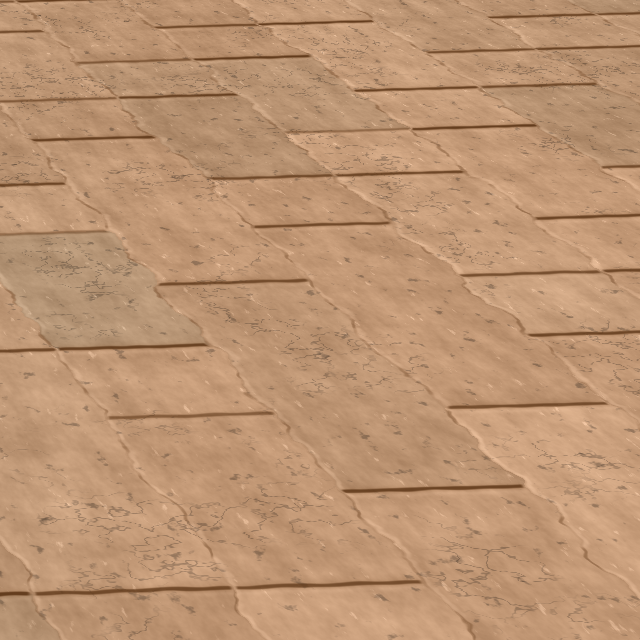
Write a Shadertoy shader that draws this texture.

```glsl
// Sandstone paving in perspective: diagonal courses of slabs with staggered dark joints.

float hash(vec2 p) {
    return fract(sin(dot(p, vec2(127.1, 311.7))) * 43758.5);
}

vec2 gradient(vec2 cell) {
    float angle = 6.2832 * hash(cell);
    return vec2(cos(angle), sin(angle));
}

float noise(vec2 p) {
    vec2 i = floor(p), f = p - i;
    vec2 s = f * f * f * (f * (f * 6.0 - 15.0) + 10.0);
    vec2 e = vec2(0.0, 1.0);
    return mix(
        mix(dot(gradient(i), f), dot(gradient(i + e.yx), f - e.yx), s.x),
        mix(dot(gradient(i + e.xy), f - e.xy), dot(gradient(i + e.yy), f - e.yy), s.x),
        s.y);
}

float fbm(vec2 p) {
    float sum = 0.0, amp = 1.0;
    for (int k = 0; k < 4; k++) {
        sum += amp * noise(p);
        p = mat2(1.6, 1.2, -1.2, 1.6) * p + 7.3;
        amp *= 0.55;
    }
    return sum;
}

// Depth of the joint at the lower side of a cell: every third row, stepping
// up one row per course, with extra cuts farther away.
float jointStrength(float course, float row) {
    float slot = mod(row - max(course, -1.0), 3.0);
    bool stair = slot == 1.0;
    bool extra = course < 0.0 ? course == -1.0 && slot == 0.0
                              : slot == 2.0 && row + course > 5.0;
    float wear = hash(vec2(course, row) + 3.7);
    return stair ? mix(0.7, 1.0, wear) : extra ? mix(0.4, 0.95, wear) : 0.0;
}

void mainImage(out vec4 fragColor, in vec2 fragCoord) {
    vec2 uv = fragCoord / iResolution.xy;
    float px = 1.0 / iResolution.y;

    // Ground plane: x counts courses, y counts rows away from the viewer
    float depth = 2.074 - uv.y + 0.03 * uv.x;
    vec2 ground = vec2(((uv.x + 1.081) / depth - 0.87) / 0.153, 25.63 / depth - 12.795);
    vec2 bent = ground + vec2(0.09 * fbm(ground * vec2(1.5, 2.0)),
                              0.025 * noise(ground * vec2(3.0, 1.0)));
    float course = floor(bent.x);

    // Walk down to the joint that starts this slab
    float start = floor(bent.y);
    for (int k = 0; k < 3; k++) {
        if (jointStrength(course, start) > 0.0) break;
        start -= 1.0;
    }
    vec2 slab = vec2(course, start);
    float tint = hash(slab + 11.3);
    vec2 stone = ground + 9.0 * tint;

    // Bedding streaks along the courses, blotches and fine grain
    float streak = fbm(stone * vec2(6.0, 1.3));
    float blotch = fbm(stone * vec2(2.2, 2.8) + 4.0);
    float grain = fbm(ground * vec2(24.0, 12.0));
    float tone = 0.62 + 0.36 * (tint - 0.5) + 0.34 * streak + 0.28 * blotch + 0.17 * grain;
    tone += 0.14 * (1.0 - smoothstep(0.0, 0.5, length(uv - vec2(0.65, 0.45)))) - 0.05;
    vec3 col = mix(vec3(0.66, 0.50, 0.37), vec3(0.84, 0.67, 0.53), clamp(tone, -0.15, 1.15));

    // Grey-green or rosy cast, differing per slab
    float grey = smoothstep(0.55, 1.0, hash(slab + 5.1)) * 0.4;
    grey += 0.25 * smoothstep(0.35, 0.0, uv.x) + 0.3 * smoothstep(0.7, 1.0, uv.y) * uv.x;
    if (slab == vec2(-1.0, 3.0)) grey += 0.7;
    col = mix(col, col * vec3(0.88, 0.92, 0.93), min(grey, 1.2));

    // Chipped ledges: thin dark cracks inside the rougher patches
    float ledge = abs(fbm(ground * vec2(3.5, 4.5) + 21.0));
    float rough = smoothstep(0.05, 0.4, fbm(ground * vec2(1.1, 0.9) + 2.0));
    col *= 1.0 - 0.22 * rough * smoothstep(0.07, 0.0, ledge);
    float pits = smoothstep(0.38, 0.75, fbm(ground * vec2(9.0, 7.0) + 31.0));
    col *= 1.0 - 0.25 * pits;
    float flecks = smoothstep(0.45, 0.85, fbm(ground * vec2(16.0, 5.0) + 47.0));
    col += 0.12 * flecks;

    // Faint broken seams between courses, with a pale worn lip
    float side = (bent.x - round(bent.x)) * 0.153 * depth;
    float broken = smoothstep(-0.15, 0.4, fbm(ground * vec2(1.0, 3.0) + 15.0));
    float seam = 1.0 - smoothstep(0.0008, 0.0030 + px, abs(side));
    float lip = 1.0 - smoothstep(0.001, 0.006 + px, abs(side - 0.006));
    col = mix(col, vec3(0.53, 0.37, 0.24), seam * (0.10 + 0.55 * broken));
    col += 0.06 * lip * (1.0 - broken);

    // Dark cross joints, thinner with distance and ragged along their length
    vec2 across = vec2(bent.x, ground.y + 0.02 * noise(ground * vec2(5.0, 1.0)));
    float row = round(across.y);
    float gap = (across.y - row) * depth * depth / 25.63;
    float width = depth * (0.0014 + 0.0006 * noise(ground * vec2(7.0, 2.0)));
    float ends = smoothstep(0.0, 0.03, 0.5 - abs(fract(bent.x) - 0.5));
    float strength = jointStrength(course, row) * ends;
    float groove = 1.0 - smoothstep(width - px, width + px, abs(gap));
    float shade = exp(-abs(gap) / (0.0022 * depth));
    float rim = exp(-pow((gap + 0.004 * depth) / (0.002 * depth), 2.0));
    col += 0.05 * rim * strength;
    col = mix(col, vec3(0.50, 0.33, 0.19), 0.55 * shade * strength);
    col = mix(col, vec3(0.36, 0.21, 0.09), 0.9 * groove * strength);

    fragColor = vec4(clamp(col, 0.0, 1.0), 1.0);
}
```
